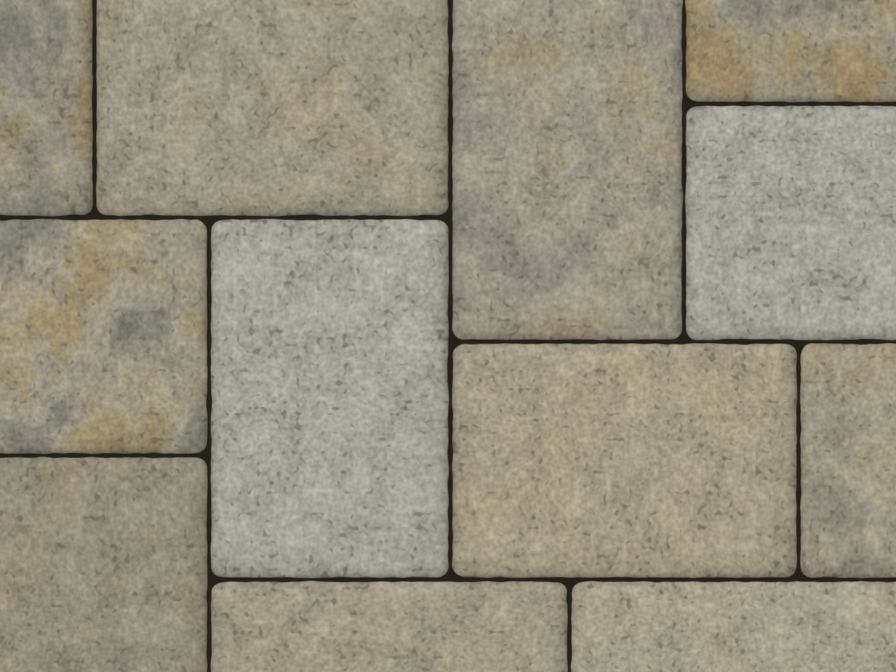
This texture is drawn by a WebGL 2 fragment shader. Its source:

```glsl
#version 300 es
precision highp float;
// Weathered concrete pavers, two by three units, laid in a staggered diagonal bond.

uniform vec2 u_resolution;
out vec4 fragColor;

// Layout, in grid units (a paver is 2 x 3 units); y runs downwards
const vec2 GRID_SCALE = vec2(5.70, 5.65);   // units per canvas height
const vec2 GRID_ORIGIN = vec2(0.802, 0.873);
const vec2 STEP_DIAGONAL = vec2(2.0, -2.0);
const vec2 STEP_ROW = vec2(4.0, 5.0);
const float HALF_GAP = 0.017;
const float CORNER_RADIUS = 0.10;
const float EDGE_WOBBLE = 0.010;

// Colours
const vec3 BEIGE = vec3(0.640, 0.610, 0.522);
const vec3 GREY = vec3(0.648, 0.645, 0.598);
const vec3 OCHRE = vec3(0.635, 0.560, 0.410);
const vec3 SLATE = vec3(0.490, 0.490, 0.460);
const vec3 PIT = vec3(0.370, 0.350, 0.300);
const vec3 JOINT = vec3(0.140, 0.125, 0.100);

// Surface strengths
const float MOTTLE = 0.10;
const float GRAIN = 0.13;
const float PIT_STRENGTH = 0.45;

// Paver characters: greyness, staining, brightness
const vec3 TONES[12] = vec3[12](
  vec3(1.00, 0.06, 1.00), vec3(0.50, 0.40, 0.95), vec3(0.20, 0.90, 0.95), vec3(0.25, 0.25, 0.90),
  vec3(0.15, 0.10, 0.97), vec3(0.00, 0.08, 1.00), vec3(1.00, 0.06, 0.99), vec3(0.35, 0.80, 0.92),
  vec3(0.30, 0.10, 1.00), vec3(0.15, 0.40, 0.97), vec3(0.30, 0.80, 0.96), vec3(0.30, 0.20, 0.96));

vec2 hashGradient(vec2 cell) {
  vec3 h = fract(cell.xyx * vec3(0.1031, 0.1030, 0.0973));
  h += dot(h, h.yzx + 33.33);
  float angle = 6.28318 * fract((h.x + h.y) * h.z);
  return vec2(cos(angle), sin(angle));
}

float gradientNoise(vec2 p) {
  vec2 i = floor(p), f = fract(p);
  vec2 u = f * f * f * (f * (f * 6.0 - 15.0) + 10.0);
  vec2 e = vec2(0.0, 1.0);
  float a = dot(hashGradient(i), f);
  float b = dot(hashGradient(i + e.yx), f - e.yx);
  float c = dot(hashGradient(i + e.xy), f - e.xy);
  float d = dot(hashGradient(i + e.yy), f - e.yy);
  return mix(mix(a, b, u.x), mix(c, d, u.x), u.y);
}

float fbm(vec2 p) {
  float sum = 0.0, amplitude = 1.0;
  for (int k = 0; k < 4; k++) {
    sum += amplitude * gradientNoise(p);
    p = mat2(1.6, 1.2, -1.2, 1.6) * p + 7.3;
    amplitude *= 0.6;
  }
  return sum;
}

float roundedBox(vec2 p, vec2 halfSize, float radius) {
  vec2 q = abs(p) - halfSize + radius;
  return length(max(q, 0.0)) + min(max(q.x, q.y), 0.0) - radius;
}

// Nearest paver: distance, offset from its centre, half size and tone index
float findPaver(vec2 p, out vec2 local, out vec2 halfSize, out int tone) {
  vec2 base = floor(vec2((5.0 * p.x - 4.0 * p.y) / 18.0, (p.x + p.y) / 9.0));
  float nearest = 1e3;
  for (int row = -1; row <= 0; row++)
  for (int diagonal = -1; diagonal <= 2; diagonal++)
  for (int kind = 0; kind < 3; kind++) {
    vec2 cell = base + vec2(diagonal, row);
    vec2 size = kind == 0 ? vec2(2.0, 3.0) : vec2(3.0, 2.0);
    vec2 corner = vec2(kind == 2 ? 4.0 : 1.0, kind == 0 ? 1.0 : 4.0);
    vec2 q = p - corner - cell.x * STEP_DIAGONAL - cell.y * STEP_ROW - 0.5 * size;
    float d = roundedBox(q, 0.5 * size - HALF_GAP, CORNER_RADIUS);
    if (d < nearest) {
      nearest = d;
      local = q;
      halfSize = 0.5 * size;
      tone = kind * 4 + int(mod(cell.x + cell.y, 4.0));
    }
  }
  return nearest;
}

void main() {
  vec2 uv = gl_FragCoord.xy / u_resolution.y;
  vec2 p = vec2(uv.x, 1.0 - uv.y) * GRID_SCALE - GRID_ORIGIN;
  float pixel = GRID_SCALE.x / u_resolution.y;

  // Slightly uneven laying, then softly chipped edges
  p += vec2(0.03 * sin(1.25664 * p.x), 0.022 * (1.0 - cos(3.14159 * p.y)));
  vec2 local, halfSize;
  int tone;
  float d = findPaver(p, local, halfSize, tone);
  d += EDGE_WOBBLE * (gradientNoise(p * 3.0) + gradientNoise(p * 9.0 + 4.7));

  // Base colour with ochre and slate staining
  vec3 character = TONES[tone];
  vec2 s = p + float(tone) * vec2(17.3, 9.1) + 40.0;
  float stain = fbm(s * 1.2) + 0.03;
  vec3 color = mix(BEIGE, GREY, character.x);
  color = mix(color, OCHRE, character.y * smoothstep(-0.10, 0.65, stain));
  color = mix(color, SLATE, character.y * smoothstep(-0.05, 0.60, -stain));

  // Mottling, sandy grain and small dark pits
  float mottle = fbm(s * 3.2 + 11.0);
  float grain = gradientNoise(s * 15.0) + 0.9 * gradientNoise(s * 29.0 + 3.1);
  color *= character.z * (1.0 + MOTTLE * mottle + GRAIN * grain);
  float pits = smoothstep(0.25, 0.60, gradientNoise(s * 18.0 + 21.0) - 0.35 * mottle);
  color = mix(color, PIT, PIT_STRENGTH * pits);

  // Worn, rounded rim: shaded to the right and below, with a faint lit lip above
  vec2 rim = exp(-(halfSize - abs(local)) / 0.08) * sign(local);
  color *= 1.0 - 0.18 * max(rim.x, 0.0) - 0.18 * max(rim.y, 0.0);
  color *= 1.0 + 0.08 * max(-rim.y, 0.0) - 0.04 * max(-rim.x, 0.0);
  color *= 1.0 - 0.18 * exp(min(d, 0.0) / 0.025);

  float cover = 1.0 - smoothstep(-pixel, pixel, d);
  fragColor = vec4(mix(JOINT, color, cover), 1.0);
}
```
